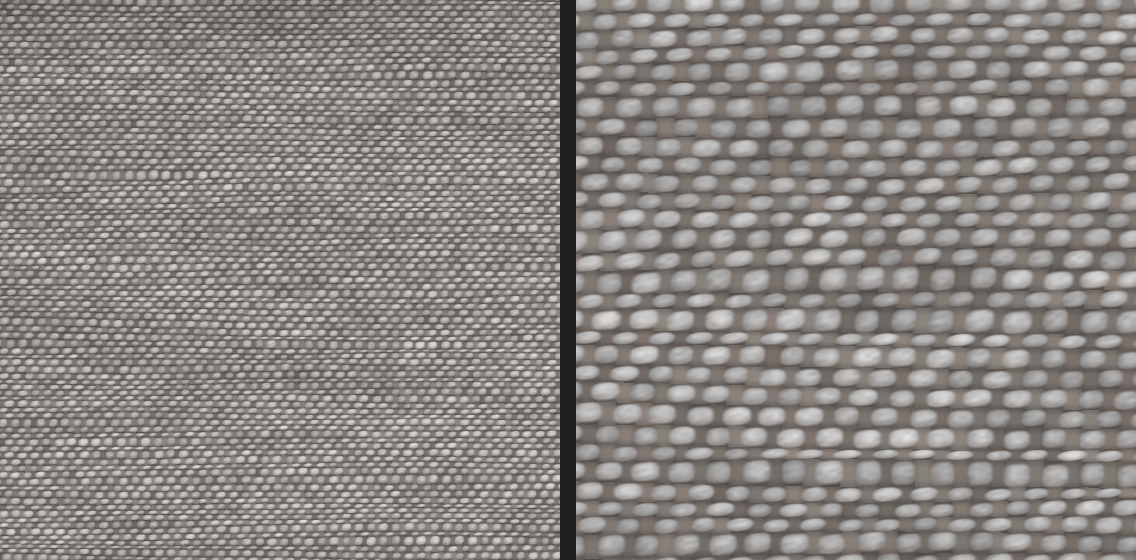
Left: the whole. Right: its middle third, enlarged.
This texture is drawn by a Shadertoy shader. Its source:

```glsl
const float PAIRS = 45.0;        // weft floats across each row
const float ROWS = 90.0;         // weft rows down the cloth
const float SLUB = 0.26;         // unevenness of the weft thickness
const float TILT = 0.20;         // slant of each float
const vec2 FLOAT_HALF = vec2(0.385, 0.46);
const float WARP_HALF = 0.22;
const vec3 WEFT_LIT = vec3(0.725, 0.725, 0.725);
const vec3 WEFT_EDGE = vec3(0.575, 0.56, 0.55);
const vec3 WARP_BROWN = vec3(0.50, 0.455, 0.43);
const vec3 WARP_OLIVE = vec3(0.485, 0.47, 0.445);
const vec3 SHADOW = vec3(0.42, 0.39, 0.37);

float hash(vec2 p) {
    vec3 q = fract(vec3(p.xyx) * 0.1031);
    q += dot(q, q.yzx + 33.33);
    return fract((q.x + q.y) * q.z);
}

float noise(vec2 p) {
    vec2 i = floor(p), f = fract(p);
    f = f * f * (3.0 - 2.0 * f);
    return mix(mix(hash(i), hash(i + vec2(1, 0)), f.x),
               mix(hash(i + vec2(0, 1)), hash(i + vec2(1, 1)), f.x), f.y);
}

// Wandering boundary between two neighbouring weft rows
float rowEdge(float k, float x) {
    return k + SLUB * (2.0 * noise(vec2(x * 4.0, k)) - 1.0);
}

// Broad, mostly horizontal changes in brightness
float clothLight(vec2 st) {
    float bands = noise(st * vec2(2.0, 9.0) + 17.0) - 0.5;
    float streaks = noise(st * vec2(4.0, 28.0) + 41.0) - 0.5;
    float topShade = smoothstep(0.86, 1.02, st.y) * (1.0 - 0.6 * st.x);
    return 1.0 + 0.08 * bands + 0.08 * streaks
         + 0.05 * (st.x - 0.5) - 0.03 * (st.y - 0.5) - 0.15 * topShade;
}

void mainImage(out vec4 fragColor, in vec2 fragCoord) {
    vec2 st = fragCoord / iResolution.xy;

    // Uneven weave coordinates
    float across = st.x * PAIRS + 0.3 * noise(st * vec2(6.0, 9.0));
    float up = st.y * ROWS + 1.1 * noise(st * vec2(1.3, 18.0));

    // Row holding this point, and its thickness
    float nearest = floor(up + 0.5);
    float row = up < rowEdge(nearest, st.x) ? nearest - 1.0 : nearest;
    float low = rowEdge(row, st.x);
    float thickness = rowEdge(row + 1.0, st.x) - low;

    // Float within the row; alternate rows shift by half a pair
    float u = across + 0.5 * mod(row, 2.0);
    vec2 id = vec2(floor(u), row);
    float rnd = hash(id + 7.0);
    vec2 p = vec2(fract(u), (up - low) / thickness) - 0.5;
    float warpDist = (0.5 - abs(p.x)) / WARP_HALF;
    float rowDist = abs(p.y);
    p += vec2(0.10, 0.12) * (vec2(hash(id + 91.0), hash(id + 53.0)) - 0.5);
    p.y -= TILT * p.x / max(thickness, 0.7);

    // Vertical warp threads, shaded where the rows dip under
    float thread = floor(2.0 * across + 0.5);
    float hue = noise(vec2(thread * 3.7, st.y * 24.0));
    float warpRound = 1.0 - smoothstep(0.3, 1.5, warpDist);
    vec3 color = mix(SHADOW, mix(WARP_BROWN, WARP_OLIVE, hue), warpRound);
    color *= 0.88 + 0.24 * hash(vec2(thread, row));
    color *= 1.0 - 0.14 * smoothstep(0.15, 0.5, rowDist);

    // Rounded weft float, boxier where the yarn is thick
    vec2 q = p / (FLOAT_HALF * vec2(0.90 + 0.20 * rnd, 1.0));
    float boxy = mix(2.1, 3.2, smoothstep(0.7, 1.4, thickness));
    float radius = pow(dot(pow(abs(q), vec2(boxy)), vec2(1.0)), 1.0 / boxy);
    float soft = clamp(2.0 * ROWS / (iResolution.y * thickness), 0.26, 0.5);
    float cover = 1.0 - smoothstep(1.0 - soft, 1.0 + 0.4 * soft, radius);
    float dome = 1.0 - smoothstep(0.25, 1.15, length(q - vec2(0.08, 0.18)));
    float fibre = noise(vec2(u * 5.0, up * 5.0 - u * 2.0)) - 0.5;
    vec3 weft = mix(WEFT_EDGE, WEFT_LIT, dome);
    weft *= 0.91 + 0.18 * rnd + 0.14 * fibre;
    weft *= 0.95 + 0.10 * noise(vec2(st.x * 9.0, row * 3.0 + 60.0));
    color = mix(color, weft, cover);

    fragColor = vec4(clamp(color * clothLight(st), 0.0, 1.0), 1.0);
}
```
